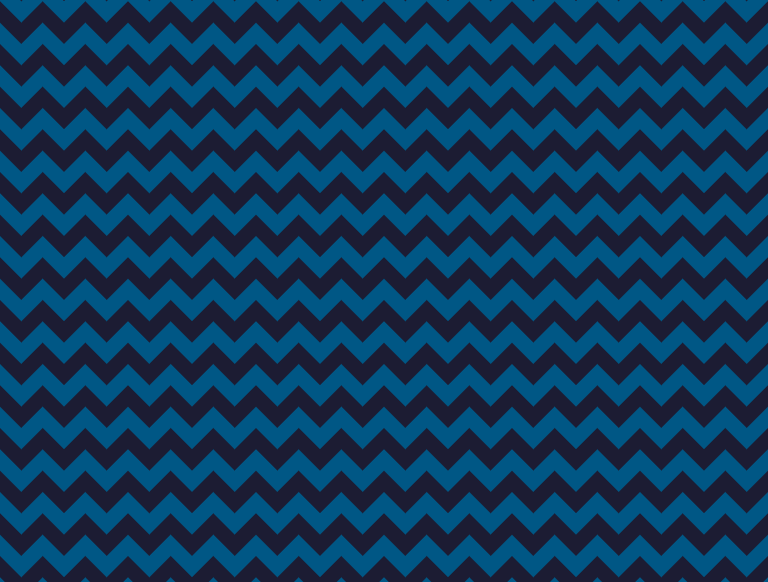
This pattern is drawn by a WebGL 1 fragment shader. Its source:

```glsl
precision highp float;

uniform vec2 u_resolution;

const float REPEATS_ACROSS = 18.0;
const float TOP_OFFSET = 0.53;
const vec3 NAVY = vec3(0.11, 0.11, 0.20);
const vec3 BLUE = vec3(0.0, 0.34, 0.52);

// Triangle wave with period 1: 0 at whole numbers, 0.5 halfway between
float zigzag(float x) {
    return 0.5 - abs(fract(x) - 0.5);
}

// Signed vertical distance to the band edges, positive inside a band
float chevronBand(vec2 p, float offset) {
    float level = p.y - zigzag(p.x) - offset;
    return 0.25 - abs(fract(level + 0.25) - 0.5);
}

// Edge coverage over one pixel
float coverage(float dist, float pixel) {
    return clamp(0.5 + dist / pixel, 0.0, 1.0);
}

void main() {
    // Square cells measured from the upper left corner
    float pixel = REPEATS_ACROSS / u_resolution.x;
    vec2 p = vec2(gl_FragCoord.x, u_resolution.y - gl_FragCoord.y) * pixel;

    // The edges run at 45 degrees, so scale to perpendicular distance
    float dist = chevronBand(p, TOP_OFFSET) * sqrt(0.5);

    gl_FragColor = vec4(mix(NAVY, BLUE, coverage(dist, pixel)), 1.0);
}
```
